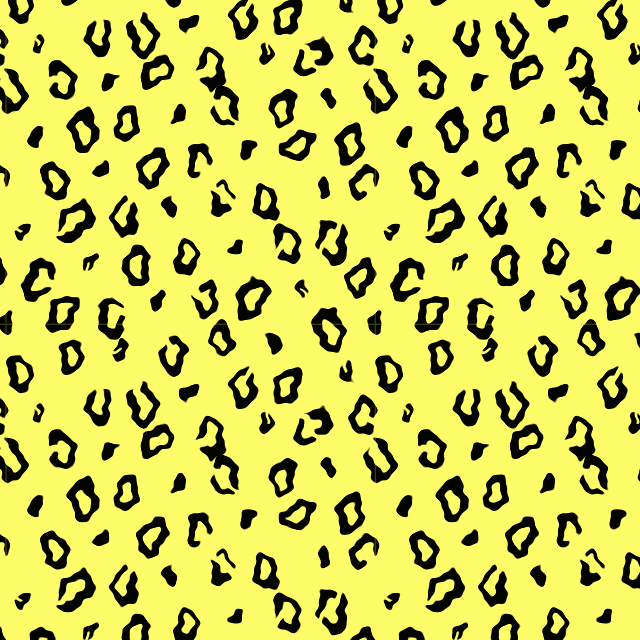
Give the GLSL for this pattern, as a Shadertoy shader.

```glsl
#define TILE 0.5768
#define TILE_ORIGIN vec2(0.0094, 0.4935)
#define SPOTS 59
#define JITTER 0.036
#define RING_SIZE vec2(0.0208, 0.0319)
#define HOLE_SIZE vec2(0.0092, 0.0182)
#define FLECK_SIZE vec2(0.0093, 0.0156)
#define GAP_RADIUS 0.0052
#define ROUNDING 0.004
#define SEAM_STRENGTH 0.3
#define YELLOW vec3(1.0, 0.99, 0.41)
#define BLACK vec3(0.01, 0.01, 0.0)

vec4 hash4(float n) {
    vec4 p = fract(n * vec4(0.1031, 0.1030, 0.0973, 0.1099));
    p += dot(p, p.wzxy + 33.33);
    return fract((p.xxyz + p.yzzw) * p.zywx);
}

float smoothMax(float a, float b) {
    float h = max(ROUNDING - abs(a - b), 0.0) / ROUNDING;
    return max(a, b) + 0.25 * h * h * ROUNDING;
}

float ellipseDist(vec2 p, vec2 radii) {
    float k = length(p / radii);
    return k * (k - 1.0) / max(length(p / (radii * radii)), 1e-4);
}

// Capsule running outward from the centre
float gapDist(vec2 p, float angle, float radius) {
    vec2 dir = vec2(cos(angle), sin(angle));
    return length(p - dir * clamp(dot(p, dir), 0.0, 0.06)) - radius;
}

// Layered sines make the outlines lumpy
vec2 wobble(vec2 p, vec2 phase) {
    return p + 0.0032 * sin(p.yx * 150.0 + phase)
             + 0.0012 * sin(p.yx * 330.0 + phase.yx * 2.0);
}

float spotDist(vec2 p, float id, bool fleck) {
    vec4 form = hash4(id + 71.5);
    vec4 cut = hash4(id + 163.5);

    // Most spots stand upright, some lean far to the right
    float tilt = mix(-0.25, 0.95, form.x * form.x);
    float c = cos(tilt), s = sin(tilt);
    p = wobble(mat2(c, s, -s, c) * p, form.zw * 6.2832);

    float scale = mix(0.86, 1.14, form.y);
    float angle = 6.2832 * cut.x;
    if (fleck) {
        float body = ellipseDist(p, FLECK_SIZE * scale);
        if (cut.y > 0.7) body = smoothMax(body, -gapDist(p, angle, 0.002));
        return body;
    }

    // Rosette: closed, open on one side, or split in two
    vec2 inner = p - (cut.zw - 0.5) * vec2(0.006, 0.01);
    float ring = smoothMax(ellipseDist(p, RING_SIZE * scale),
                           -ellipseDist(inner, HOLE_SIZE * scale));
    float radius = GAP_RADIUS * mix(0.7, 1.3, cut.z);
    if (cut.y > 0.35) ring = smoothMax(ring, -gapDist(inner, angle, radius));
    if (cut.y > 0.8) ring = smoothMax(ring, -gapDist(inner, angle + 2.8, radius * 0.7));
    return ring;
}

void mainImage(out vec4 fragColor, in vec2 fragCoord) {
    float pixel = 1.0 / iResolution.y;
    vec2 tilePos = (fragCoord * pixel - TILE_ORIGIN) / TILE;

    // Jittered near-hexagonal lattice that wraps at the tile edges
    float dist = 1.0;
    for (int i = 0; i < SPOTS; i++) {
        float id = float(i);
        vec2 center = vec2(id, float(i * 37 % SPOTS)) / float(SPOTS);
        center += (hash4(id + 0.5).xy - 0.5) * JITTER;
        vec2 p = (fract(tilePos - center + 0.5) - 0.5) * TILE;
        if (dot(p, p) > 0.003) continue;
        bool fleck = i * 32 % SPOTS < 20;
        dist = min(dist, spotDist(p, id, fleck));
    }
    float ink = clamp(0.5 - dist / pixel, 0.0, 1.0);

    // Hairline seam where tiles meet, visible only across the spots
    vec2 edge = abs(fract(tilePos + 0.5) - 0.5) * TILE;
    float seam = 1.0 - smoothstep(0.0, max(0.0013, pixel), min(edge.x, edge.y));
    ink *= 1.0 - SEAM_STRENGTH * seam;

    fragColor = vec4(mix(YELLOW, BLACK, ink), 1.0);
}
```
